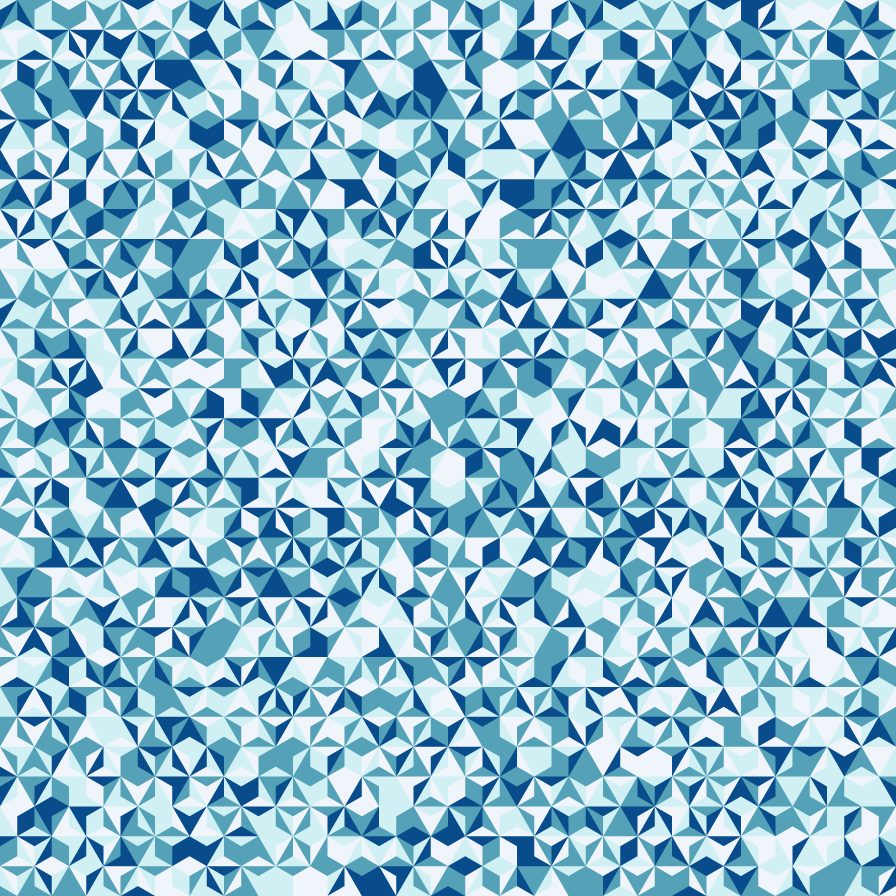
A WebGL 1 fragment shader for this pattern:

```glsl
precision highp float;
// Mosaic of triangles, each split at its centroid into three randomly tinted facets.

uniform vec2 u_resolution;

const vec2 GRID = vec2(26.0, 30.0);   // triangle sides across, rows up
const float ROW_PHASE = 0.5;          // sideways shift of the lattice, in sides
const int AA = 4;                     // samples per pixel along each axis

const vec3 WHITE = vec3(0.940, 0.957, 0.984);
const vec3 PALE  = vec3(0.820, 0.943, 0.957);
const vec3 TEAL  = vec3(0.330, 0.630, 0.720);
const vec3 NAVY  = vec3(0.030, 0.300, 0.550);

// Shares of the facets; the rest is navy
const float WHITE_SHARE = 0.26;
const float PALE_SHARE  = 0.25;
const float TEAL_SHARE  = 0.31;

float hash(vec3 p) {
  p = fract(p * vec3(0.1031, 0.1130, 0.0973) + 0.37);
  p += dot(p, p.yzx + 33.33);
  return fract((p.x + p.y) * p.z);
}

vec3 palette(float pick) {
  if (pick < WHITE_SHARE) return WHITE;
  if (pick < WHITE_SHARE + PALE_SHARE) return PALE;
  if (pick < WHITE_SHARE + PALE_SHARE + TEAL_SHARE) return TEAL;
  return NAVY;
}

vec3 mosaic(vec2 uv) {
  // Skew the triangular lattice into unit squares, two triangles each
  vec2 p = uv * GRID;
  p.x -= 0.5 * p.y + ROW_PHASE;
  vec2 cell = floor(p);
  vec2 f = p - cell;
  float flipped = step(1.0, f.x + f.y);
  f = mix(f, 1.0 - f, flipped);

  // The smallest barycentric coordinate names the nearest side
  vec3 bary = vec3(f, 1.0 - f.x - f.y);
  float facet = 2.0;
  if (bary.x < min(bary.y, bary.z)) facet = 0.0;
  else if (bary.y < bary.z) facet = 1.0;

  return palette(hash(vec3(cell, facet + 3.0 * flipped) + 7.0));
}

void main() {
  // Average a regular grid of samples for smooth edges
  vec3 sum = vec3(0.0);
  for (int j = 0; j < AA; j++) {
    for (int i = 0; i < AA; i++) {
      vec2 offset = (vec2(float(i), float(j)) + 0.5) / float(AA) - 0.5;
      sum += mosaic((gl_FragCoord.xy + offset) / u_resolution.y);
    }
  }
  gl_FragColor = vec4(sum / float(AA * AA), 1.0);
}
```
